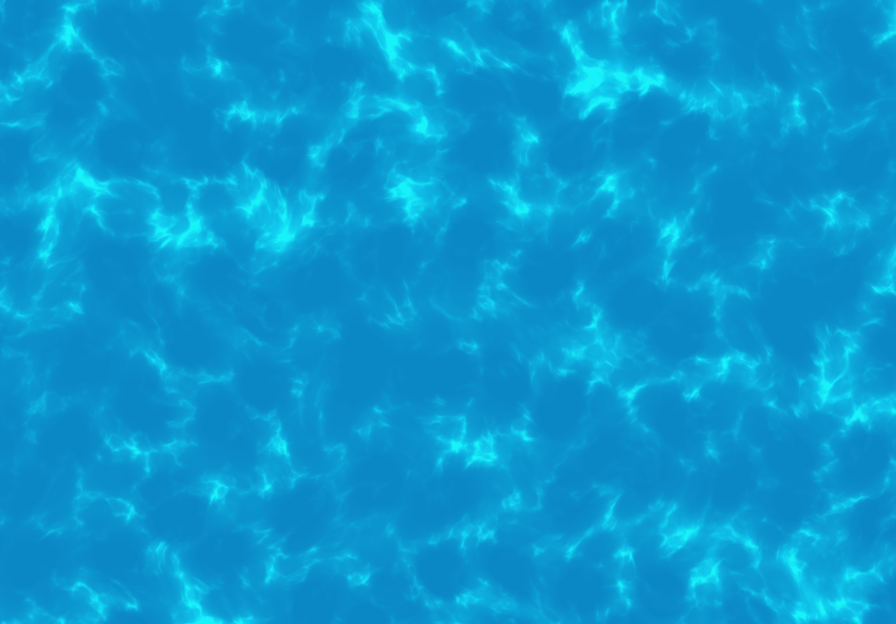
Give the GLSL for this texture, as a WebGL 2 fragment shader.

```glsl
#version 300 es
precision highp float;

uniform vec2 u_resolution;
out vec4 fragColor;

#define DEEP vec3(0.040, 0.530, 0.772)
#define LIT vec3(0.060, 0.770, 0.920)
#define FOAM vec3(0.090, 0.950, 0.980)
#define CELL_SCALE 7.6      // coarse cells per canvas height
#define OCTAVES 6
#define LACUNARITY 1.75
#define DISC_RADIUS 0.26    // flat dark core of each cell
#define DETAIL_GAIN 2.6     // how strongly bright areas gather fine detail
#define GLOW 0.19
#define WARP 0.10

vec2 hash2(vec2 cell) {
    vec3 h = fract(cell.xyx * vec3(0.1031, 0.1030, 0.0973));
    h += dot(h, h.yzx + 33.33);
    return fract((h.xx + h.yz) * h.zy);
}

// Distance to the nearest scattered point
float cellDistance(vec2 p) {
    vec2 cell = floor(p);
    vec2 local = p - cell;
    float nearest = 4.0;
    for (int y = -1; y <= 1; y++) {
        for (int x = -1; x <= 1; x++) {
            vec2 offset = vec2(x, y);
            vec2 delta = offset + hash2(cell + offset + 60.0) - local;
            nearest = min(nearest, dot(delta, delta));
        }
    }
    return sqrt(nearest);
}

// Bends space so that finer layers are drawn out into wisps
vec2 swirl(vec2 p, float phase) {
    p += WARP * sin(p.yx * 1.7 + vec2(phase, phase + 2.1));
    return p + 0.5 * WARP * sin(p.yx * 3.9 + vec2(phase + 4.0, phase));
}

// Broad drifts of brighter and calmer water
float patches(vec2 p) {
    float broad = mix(0.25, 1.95, cellDistance(p * 1.7 + 3.7));
    float medium = mix(0.40, 1.75, cellDistance(p.yx * 3.6 + 11.2));
    return broad * medium;
}

// Nested cells: each layer is weighted by the brightness of the coarser ones
float caustics(vec2 p) {
    const mat2 turn = mat2(0.80, 0.60, -0.60, 0.80);
    float weight = patches(p);
    float total = 0.0;
    vec2 q = swirl(p * CELL_SCALE, 0.6);
    for (int i = 0; i < OCTAVES; i++) {
        float edge = max(cellDistance(q) - DISC_RADIUS, 0.0) / (1.0 - DISC_RADIUS);
        total += weight * edge;
        weight *= DETAIL_GAIN * edge + 0.12;
        q = swirl(turn * q * LACUNARITY + 7.3, float(i) * 1.9);
    }
    return total * GLOW;
}

void main() {
    vec2 p = gl_FragCoord.xy / u_resolution.y;
    float light = 1.15 * (1.0 - exp(-caustics(p)));

    // Water colour ramp
    vec3 color = mix(DEEP, LIT, clamp(light / 0.57, 0.0, 1.0));
    color = mix(color, FOAM, smoothstep(0.50, 1.05, light));
    fragColor = vec4(color, 1.0);
}
```
